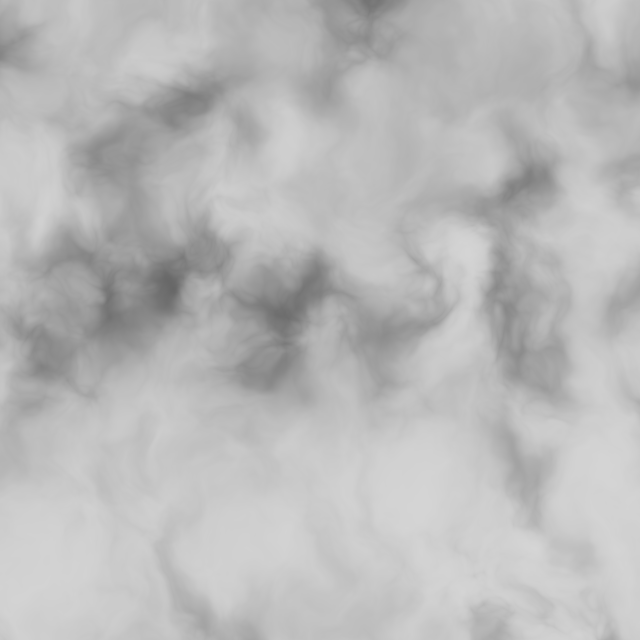
This texture is drawn by a Shadertoy shader. Its source:

```glsl
// Soft grey cloud cover with bright billows and dark, smoky creases.
#define BASE_TONE 0.797
#define BROAD_CONTRAST 0.11
#define CREASE_DEPTH 0.30
#define VEIL_DEPTH 0.045
#define DETAIL_CONTRAST 0.045
#define TOP_SHADE 0.05
#define PUFF_SCALE 3.4
#define WARP 0.05
#define BRIGHT_LIMIT 0.86

vec2 hashGradient(vec2 cell) {
    vec3 h = fract(cell.xyx * vec3(0.1031, 0.1030, 0.0973));
    h += dot(h, h.yzx + 33.33);
    float angle = 6.2832 * fract((h.x + h.y) * h.z);
    return vec2(cos(angle), sin(angle));
}

float gradientNoise(vec2 p) {
    vec2 cell = floor(p), f = fract(p);
    vec2 u = f * f * f * (f * (f * 6.0 - 15.0) + 10.0);
    vec2 e = vec2(1.0, 0.0);
    float a = dot(hashGradient(cell), f);
    float b = dot(hashGradient(cell + e.xy), f - e.xy);
    float c = dot(hashGradient(cell + e.yx), f - e.yx);
    float d = dot(hashGradient(cell + e.xx), f - e.xx);
    return mix(mix(a, b, u.x), mix(c, d, u.x), u.y);
}

const mat2 OCTAVE_TURN = mat2(1.6, 1.2, -1.2, 1.6);

float fbm(vec2 p, int octaves) {
    float sum = 0.0, amplitude = 1.0;
    for (int i = 0; i < octaves; i++) {
        sum += amplitude * gradientNoise(p);
        p = OCTAVE_TURN * p + 17.3;
        amplitude *= 0.5;
    }
    return sum;
}

// Folded noise: rounded puffs meeting in narrow valleys
float billow(vec2 p) {
    float sum = 0.0, amplitude = 1.0;
    for (int i = 0; i < 5; i++) {
        sum += amplitude * abs(gradientNoise(p));
        p = OCTAVE_TURN * p + 9.7;
        amplitude *= 0.5;
    }
    return sum;
}

void mainImage(out vec4 fragColor, in vec2 fragCoord) {
    vec2 uv = fragCoord / iResolution.y;

    // Curl the outlines of the puffs
    vec2 bend = vec2(fbm(uv * 5.0 + 3.1, 4), fbm(uv * 5.0 + 41.7, 4));
    vec2 p = uv + WARP * bend;

    // Large light and dark areas
    float broad = fbm(p * 2.3 + 12.4, 3);
    float tone = BASE_TONE + BROAD_CONTRAST * broad + TOP_SHADE * (0.5 - uv.y);

    // Valleys between puffs, dark only in scattered patches
    float crease = 1.0 - smoothstep(0.05, 0.62, billow(p * PUFF_SCALE + 5.2));
    float patches = smoothstep(-0.2, 0.55, fbm(p * 3.2 + 27.8, 3));
    tone -= crease * (VEIL_DEPTH + CREASE_DEPTH * patches);

    // Faint, slightly upright wisps
    tone += DETAIL_CONTRAST * fbm(uv * vec2(13.0, 8.0) + bend, 4);

    // Soft ceiling on the highlights
    float excess = max(tone - 0.78, 0.0);
    float room = BRIGHT_LIMIT - 0.78;
    tone = min(tone, 0.78) + room * (1.0 - exp(-excess / room));

    fragColor = vec4(vec3(tone), 1.0);
}
```
